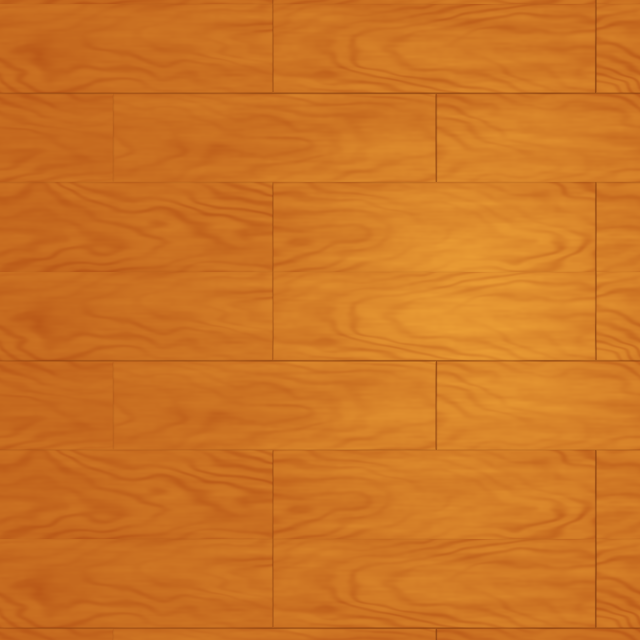
A WebGL 1 fragment shader for this texture:

```glsl
precision highp float;
// Warm wooden plank floor: rows of long boards in a three-row repeat, with
// seams of varying strength. Each board's grain is drawn as bands of a warped
// arch-shaped field, and a soft pool of light brightens the right of centre.

uniform vec2 u_resolution;

const vec2 BOARD = vec2(0.5046, 0.1393);   // board length and height
const float FIRST_SEAM = 0.1458;           // first strong seam, from the top
const float SEAM_HALF = 0.0009;
const vec3 DARK_WOOD = vec3(0.725, 0.345, 0.092);
const vec3 LIGHT_WOOD = vec3(0.925, 0.625, 0.212);
const vec3 SEAM_COLOR = vec3(0.50, 0.22, 0.05);

float hash(vec2 p) {
  vec3 q = fract(p.xyx * 0.1031);
  q += dot(q, q.yzx + 33.33);
  return fract((q.x + q.y) * q.z);
}

float noise(vec2 p) {
  vec2 cell = floor(p);
  vec2 f = fract(p);
  f = f * f * (3.0 - 2.0 * f);
  float low = mix(hash(cell), hash(cell + vec2(1.0, 0.0)), f.x);
  float high = mix(hash(cell + vec2(0.0, 1.0)), hash(cell + 1.0), f.x);
  return mix(low, high, f.y);
}

float fbm(vec2 p) {
  float sum = 0.0;
  float weight = 0.5;
  for (int i = 0; i < 3; i++) {
    sum += weight * noise(p);
    p = p * 2.03 + 17.0;
    weight *= 0.5;
  }
  return sum / 0.875;
}

// Signed grain tone; p is in board heights, id picks the board.
float grain(vec2 p, vec2 id) {
  vec2 seed = vec2(hash(id + 3.0), hash(id + 11.0));
  vec2 q = p + floor(seed * 90.0) + 20.0;
  float side = seed.x > 0.3 ? 1.0 : -1.0;

  // Nested arches around a wandering centre line
  float centre = mix(0.25, 0.75, seed.y) + 0.35 * (noise(q * vec2(0.9, 0.5)) - 0.5);
  float offset = p.y - centre;
  float field = side * p.x * 1.5 + 6.5 * sqrt(offset * offset + 0.012);
  field += 2.6 * fbm(q * vec2(1.1, 2.6)) + 0.5 * noise(q * vec2(3.0, 9.0));
  float bands = 0.5 + 0.5 * cos(6.2832 * field);
  float strength = smoothstep(0.2, 0.8, noise(q * vec2(0.8, 2.4) + 41.0));

  // Long streaks and fine fibres
  float streaks = fbm(q * vec2(0.9, 8.0) + 7.0) - 0.5;
  float fibres = noise(q * vec2(5.0, 34.0)) - 0.5;
  float mottle = noise(q * vec2(16.0, 22.0)) - 0.5;
  return 0.07 - 0.27 * bands * bands * (0.25 + 0.75 * strength)
       + 0.34 * streaks + 0.07 * fibres + 0.035 * mottle;
}

// Soft light pool with a brighter core
float lightPool(vec2 uv) {
  vec2 wide = (uv - vec2(0.75, 0.50)) / vec2(0.35, 0.46);
  vec2 core = (uv - vec2(0.74, 0.56)) / vec2(0.17, 0.15);
  return 0.40 * exp(-dot(wide, wide)) + 0.17 * exp(-dot(core, core));
}

float seamLine(float dist, float pixel) {
  return 1.0 - smoothstep(SEAM_HALF - 0.5 * pixel, SEAM_HALF + pixel, abs(dist));
}

// Distance to the nearest multiple of a period
float nearestDist(float x, float period) {
  return (fract(x / period + 0.5) - 0.5) * period;
}

void main() {
  vec2 uv = gl_FragCoord.xy / u_resolution;
  vec2 pixel = 1.0 / u_resolution;

  // Board layout: one shifted row, then two aligned rows
  float down = 1.0 - uv.y - FIRST_SEAM;
  float row = mod(floor(down / BOARD.y), 3.0);
  float start = row < 0.5 ? 0.1771 : 0.4264;
  float along = uv.x - start;
  float column = mod(floor(along / BOARD.x), 2.0);
  vec2 id = vec2(column, row);
  vec2 local = vec2(fract(along / BOARD.x) * BOARD.x / BOARD.y, fract(down / BOARD.y));

  // Wood tone, softer and duller toward the left
  float clarity = mix(0.72, 1.1, smoothstep(0.1, 0.6, uv.x));
  float tone = 0.22 + lightPool(uv) + clarity * grain(local, id);
  tone += 0.06 * (hash(id + 29.0) - 0.5);
  vec3 color = mix(DARK_WOOD, LIGHT_WOOD, clamp(tone, -0.15, 1.05));

  // Seams: every third horizontal one is strong, upright ones gain to the right
  float seamRow = mod(floor(down / BOARD.y + 0.5), 3.0);
  float rowStrength = seamRow < 0.5 ? 0.68 : (seamRow < 1.5 ? 0.25 : 0.08);
  float rowWear = mix(0.6, 1.0, noise(vec2(uv.x * 14.0, seamRow * 5.0)));
  float rowSeam = seamLine(nearestDist(down, BOARD.y), pixel.y)
                * rowStrength * rowWear * mix(0.7, 1.0, smoothstep(0.0, 0.6, uv.x));
  float endWear = mix(0.6, 1.0, noise(vec2(uv.y * 25.0, column * 9.0)));
  float endSeam = seamLine(nearestDist(along, BOARD.x), pixel.x)
                * endWear * mix(0.16, 0.75, smoothstep(0.15, 0.72, uv.x));
  color = mix(color, SEAM_COLOR, max(rowSeam, endSeam));

  gl_FragColor = vec4(color, 1.0);
}
```
